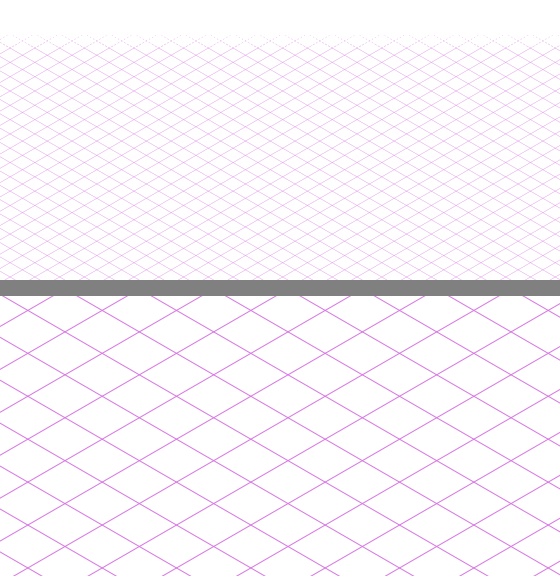
Top: the whole. Bottom: its middle third, enlarged.
Reproduce this pattern procedurally as a Shadertoy shader.

```glsl
const vec3 PAPER = vec3(1.0);
const vec3 INK = vec3(0.84, 0.45, 0.885);

// All lengths are fractions of the canvas height.
const vec2 CELL = vec2(0.0885, 0.0511);    // diamond width and height
const vec2 NODE = vec2(0.8768, 0.6495);    // one crossing of the grid
const float LINE_WIDTH = 0.00118;
const float DASH_START = 0.828;
const float GRID_TOP = 0.875;

// Signed distance to the nearest multiple of one
float nearestInteger(float v) {
    return fract(v + 0.5) - 0.5;
}

// Filtered coverage of a line that may be thinner than a pixel
float lineCoverage(float dist, float width, float pixel) {
    float blur = 0.68 * pixel;
    return smoothstep(-blur, blur, dist + 0.5 * width)
         - smoothstep(-blur, blur, dist - 0.5 * width);
}

// Two families of slanted lines forming diamonds
float diamondGrid(vec2 p, vec2 cell, float width, float pixel) {
    vec2 q = p / cell;
    float spacing = cell.x * cell.y / length(cell);
    float rising = lineCoverage(nearestInteger(q.y - q.x) * spacing, width, pixel);
    float falling = lineCoverage(nearestInteger(q.y + q.x) * spacing, width, pixel);
    return rising + falling - rising * falling;
}

// Dashes spaced along x; fill is the inked share of each period
float dashes(float x, float period, float fill, float pixel) {
    float dist = abs(nearestInteger(x / period)) * period;
    float blur = 0.5 * pixel;
    return 1.0 - smoothstep(-blur, blur, dist - 0.5 * fill * period);
}

// Solid grid below, breaking into sparser dots toward the top
float topWear(vec2 p, float x, float pixel) {
    float rise = clamp((p.y - DASH_START) / (GRID_TOP - DASH_START), 0.0, 1.0);
    float broken = dashes(x, CELL.x / 8.0, mix(0.75, 0.3, rise), pixel);
    float dotted = smoothstep(-0.5 * pixel, 0.5 * pixel, p.y - DASH_START);
    float inside = 1.0 - smoothstep(-0.5 * pixel, 0.5 * pixel, p.y - GRID_TOP);
    return mix(1.0, broken * mix(1.0, 0.7, rise), dotted) * inside;
}

void mainImage(out vec4 fragColor, in vec2 fragCoord) {
    float pixel = 1.0 / iResolution.y;
    vec2 p = fragCoord * pixel;
    vec2 local = p - NODE;

    float ink = diamondGrid(local, CELL, LINE_WIDTH, pixel);
    ink *= topWear(p, local.x, pixel);
    fragColor = vec4(mix(PAPER, INK, ink), 1.0);
}
```
